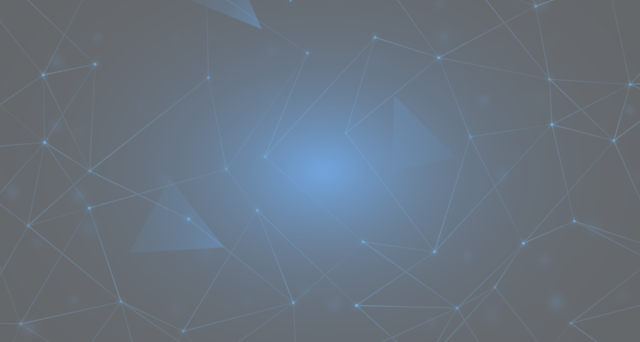
Write a WebGL 1 fragment shader that draws this background.

```glsl
precision highp float;

uniform vec2 u_resolution;

const vec3 SLATE = vec3(0.396, 0.402, 0.408);
const vec3 GLOW_BLUE = vec3(0.44, 0.64, 0.86);
const vec3 LINE_BLUE = vec3(0.47, 0.66, 0.83);
const vec3 NODE_BLUE = vec3(0.45, 0.74, 0.98);
const vec3 FACET_BLUE = vec3(0.42, 0.62, 0.84);

const vec2 GLOW_CENTER = vec2(0.505, 0.5);   // fraction of the canvas
const vec2 GLOW_SIZE = vec2(0.353, 0.253);   // in canvas heights
const float GLOW_POWER = 1.2;

const float MESH_CELL = 0.235;
const float MESH_JITTER = 0.8;
const float LINE_WIDTH = 0.0011;
const float LINE_ALPHA = 0.42;
const float LINK_CHANCE = 0.62;
const float NODE_RADIUS = 0.0045;
const float BOKEH_CELL = 0.19;
const float BOKEH_RADIUS = 0.022;
const float BOKEH_ALPHA = 0.2;

float hash(vec2 p) {
  return fract(sin(dot(p, vec2(127.1, 311.7))) * 43758.5453);
}

vec2 jitteredPoint(vec2 cell, float seed) {
  vec2 offset = vec2(hash(cell + seed), hash(cell + seed + 17.3));
  return cell + 0.5 + MESH_JITTER * (offset - 0.5);
}

// Thin line from a to b that dims toward b
float fadingLine(vec2 p, vec2 a, vec2 b, float pixel) {
  vec2 ab = b - a;
  float along = clamp(dot(p - a, ab) / dot(ab, ab), 0.0, 1.0);
  float d = length(p - a - ab * along);
  return (1.0 - smoothstep(LINE_WIDTH - 0.5 * pixel, LINE_WIDTH + pixel, d))
       * mix(1.0, 0.35, along);
}

// Signed distance to the line through a and b, positive on its left
float sideDistance(vec2 p, vec2 a, vec2 b) {
  vec2 e = normalize(b - a);
  return e.x * (p.y - a.y) - e.y * (p.x - a.x);
}

// Counterclockwise triangle, brightest at corner a
float facet(vec2 p, vec2 a, vec2 b, vec2 c, float reach, float pixel) {
  float inside = min(sideDistance(p, a, b),
                 min(sideDistance(p, b, c), sideDistance(p, c, a)));
  return smoothstep(-pixel, pixel, inside) * exp(-length(p - a) / reach);
}

// Links (x) and nodes (y) of the mesh
vec2 mesh(vec2 p, float pixel) {
  vec2 home = floor(p / MESH_CELL);
  float links = 0.0;
  float nodes = 0.0;
  for (int j = -1; j <= 1; j++) {
    for (int i = -1; i <= 1; i++) {
      vec2 cell = home + vec2(float(i), float(j));
      vec2 a = jitteredPoint(cell, 3.0) * MESH_CELL;
      for (int k = 0; k < 4; k++) {
        float n = float(k);
        vec2 hop = k < 3 ? vec2(1.0, n - 1.0) : vec2(0.0, 1.0);
        vec2 b = jitteredPoint(cell + hop, 3.0) * MESH_CELL;
        float pick = hash(cell * 1.7 + n * 5.3);
        float strength = step(pick, LINK_CHANCE) * (0.35 + pick);
        links = max(links, strength * fadingLine(p, a, b, pixel));
      }
      float d = length(p - a);
      float dot_ = 1.0 - smoothstep(NODE_RADIUS - pixel, NODE_RADIUS + pixel, d);
      float halo = 0.25 * exp(-d * d / (NODE_RADIUS * NODE_RADIUS * 6.0));
      nodes = max(nodes, (0.3 + 0.6 * hash(cell + 9.1)) * max(dot_, halo));
    }
  }
  return vec2(links, nodes);
}

float bokeh(vec2 p) {
  vec2 home = floor(p / BOKEH_CELL);
  float light = 0.0;
  for (int j = -1; j <= 1; j++) {
    for (int i = -1; i <= 1; i++) {
      vec2 cell = home + vec2(float(i), float(j));
      float d = length(p - jitteredPoint(cell, 41.0) * BOKEH_CELL);
      float radius = BOKEH_RADIUS * mix(0.6, 1.2, hash(cell + 2.7));
      light += hash(cell + 6.5) * exp(-d * d / (radius * radius));
    }
  }
  return light;
}

void main() {
  float pixel = 1.0 / u_resolution.y;
  vec2 p = gl_FragCoord.xy * pixel;
  vec2 center = GLOW_CENTER * vec2(u_resolution.x * pixel, 1.0);

  // Central glow
  float r = length((p - center) / GLOW_SIZE);
  float glow = exp(-pow(r, GLOW_POWER));
  vec3 color = mix(SLATE, GLOW_BLUE, glow);

  // Translucent facets at the left, top and right
  float facets = 0.40 * facet(p, vec2(0.655, 0.277), vec2(0.498, 0.478), vec2(0.376, 0.26), 0.2, pixel)
               + 0.55 * facet(p, vec2(0.765, 0.915), vec2(0.72, 1.02), vec2(0.53, 1.01), 0.13, pixel)
               + 0.25 * facet(p, vec2(1.153, 0.72), vec2(1.146, 0.5), vec2(1.335, 0.54), 0.25, pixel);
  color = mix(color, FACET_BLUE, facets);

  // Soft lights and mesh, quieter inside the glow
  float outer = 1.0 - glow;
  color = mix(color, GLOW_BLUE, BOKEH_ALPHA * bokeh(p) * outer * outer);
  vec2 net = mesh(p, pixel);
  color = mix(color, LINE_BLUE, LINE_ALPHA * net.x);
  color = mix(color, NODE_BLUE, net.y * mix(0.25, 1.0, outer));

  gl_FragColor = vec4(color, 1.0);
}
```
